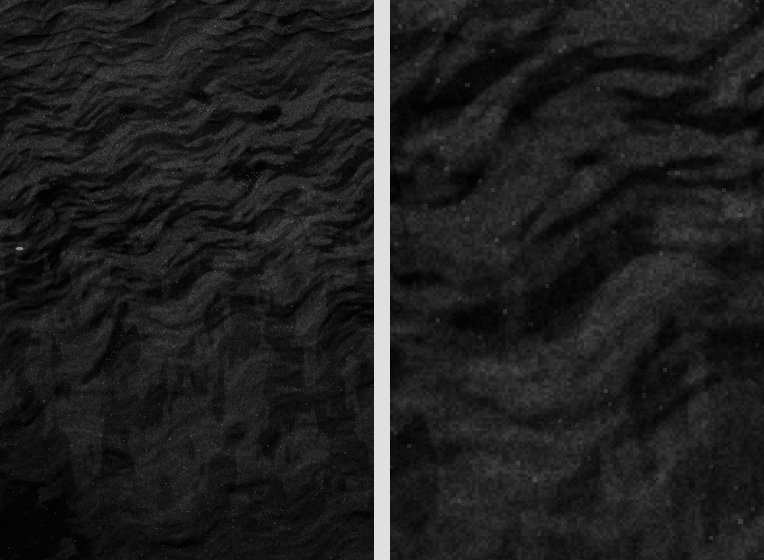
Left: the whole. Right: its middle third, enlarged.
This texture is drawn by a Shadertoy shader. Its source:

```glsl
float hash(vec2 p) {
    vec3 q = fract(p.xyx * 0.1031);
    q += dot(q, q.yzx + 33.33);
    return fract((q.x + q.y) * q.z);
}

// Smooth cellular noise: random tones blended around jittered sites
float cells(vec2 p) {
    vec2 id = floor(p), f = p - id;
    float sum = 0.0, total = 0.0;
    for (int j = -1; j <= 1; j++)
    for (int i = -1; i <= 1; i++) {
        vec2 o = vec2(i, j), c = id + o + 40.0;
        vec2 d = f - o - 0.2 - 0.6 * vec2(hash(c), hash(c + 57.0));
        float w = exp(-7.0 * dot(d, d));
        sum += w * hash(c + 113.0);
        total += w;
    }
    return sum / total;
}

float layers(vec2 p) {
    float sum = 0.0, amp = 0.5;
    for (int i = 0; i < 4; i++) {
        sum += amp * cells(p);
        p = mat2(1.7, 0.9, -0.9, 1.7) * p + 7.3;
        amp *= 0.52;
    }
    return sum;
}

float height(vec2 p) {
    p.y -= 0.3 * p.x + 0.012 * sin(p.x * 31.0 + p.y * 17.0);
    return layers(p * vec2(8.0, 15.0));
}

// Ripple profile: x is the shadow below the edge, y the lit crest above it
vec2 ripple(float phase) {
    float f = fract(phase);
    return vec2(exp(-8.0 * (1.0 - f)) * smoothstep(1.0, 0.93, f),
                exp(-4.0 * f) * smoothstep(0.0, 0.12, f));
}

float segment(vec2 p, vec2 a, vec2 b) {
    vec2 d = b - a;
    return length(p - a - d * clamp(dot(p - a, d) / dot(d, d), 0.0, 1.0));
}

void mainImage(out vec4 fragColor, in vec2 fragCoord) {
    vec2 p = fragCoord / iResolution.y;
    float broad = cells(p * vec2(5.0, 6.0));
    float rough = layers(p * 28.0);
    float fine = hash(floor(p * 512.0));

    // Base tone, brighter toward the far end
    float tone = mix(0.058, 0.122, smoothstep(0.0, 0.95, p.y));
    tone *= 0.8 + 0.28 * smoothstep(0.0, 0.3, p.x) * smoothstep(0.75, 0.55, p.x);
    tone += 0.035 * (broad - 0.5) + 0.03 * (rough - 0.48);

    // Lumpy relief lit from above
    float slope = height(p) - height(p + vec2(-0.002, 0.006));
    float lumpy = smoothstep(0.3, 0.68, p.y) * (1.0 - 0.5 * smoothstep(0.8, 0.9, p.y));
    tone += clamp(slope * (0.3 + 1.1 * lumpy), -0.06, 0.06);

    // Wavy ripples across the top
    float bend = 1.6 * cells(p * vec2(6.0, 7.0) + 3.0) + 0.5 * cells(p * vec2(19.0, 22.0));
    float phase = p.y * 36.0 + bend + 2.2 * exp(-9.0 * p.x) - 3.0 * p.x * p.x
                + 0.13 * sin(p.x * 62.0 + 9.0 * p.y);
    vec2 wave = ripple(phase);
    float far = smoothstep(0.8, 0.89, p.y + 0.1 * (broad - 0.5) - 0.06 * p.x);
    far *= smoothstep(0.25, 0.55, cells(vec2(p.x * 7.0, phase * 0.8)) + 0.3 - 0.55 * p.x);
    tone += far * (0.045 * wave.y - 0.12 * wave.x);

    // Broken slanting creases through the middle
    float slant = (p.y - 0.32 * p.x) * 17.0 + 2.4 * cells(p * vec2(9.0, 8.0) + 11.0)
                + 0.2 * sin(p.x * 48.0);
    vec2 crease = ripple(slant);
    float middle = smoothstep(0.42, 0.65, p.y) * smoothstep(0.88, 0.78, p.y);
    middle *= smoothstep(0.45, 0.7, cells(vec2(p.x * 9.0, slant * 0.7) + 5.0));
    tone += middle * (0.04 * crease.y - 0.09 * crease.x);

    // Pale feathered wisps on slanting bands
    vec2 w = vec2(p.x, p.y - 0.35 * p.x + 0.01 * sin(p.x * 50.0));
    float wisp = 0.5 * cells(w * vec2(17.0, 15.0) + 2.0) + 0.3 * cells(w * vec2(55.0, 19.0))
               + 0.2 * cells(p * vec2(110.0, 35.0)) + 0.22 * (cells(w * vec2(4.0, 9.0) + 8.0) - 0.5);
    float near = smoothstep(0.02, 0.2, p.y) * smoothstep(0.8, 0.5, p.y);
    tone += 0.052 * near * smoothstep(0.5, 0.66, wisp);

    // Ragged pits with glittering lower rims
    vec3 pits[6] = vec3[6](vec3(0.44, 0.96, 0.018), vec3(0.51, 0.963, 0.02),
        vec3(0.36, 0.828, 0.028), vec3(0.48, 0.795, 0.027),
        vec3(0.43, 0.695, 0.034), vec3(0.225, 0.803, 0.011));
    float glitter = 0.0;
    for (int i = 0; i < 6; i++) {
        vec2 d = (p - pits[i].xy) / pits[i].z;
        d.y = d.y * 1.7 - 0.2 * d.x;
        float ragged = 2.2 * (rough - 0.48);
        tone *= 1.0 - 0.8 * smoothstep(1.15, 0.45, length(d) + ragged);
        glitter += smoothstep(1.1, 0.3, length(d + vec2(-0.3, 1.3)) + ragged);
    }

    // Long furrow and dark corner hollow
    vec2 g = p + vec2(0.012 * sin(p.y * 30.0), 0.0) + 0.012 * (rough - 0.48);
    float furrow = segment(g, vec2(0.155, 0.325), vec2(0.235, 0.455));
    tone *= 1.0 - 0.6 * smoothstep(0.013, 0.002, furrow);
    glitter += 0.8 * smoothstep(0.012, 0.002, segment(g, vec2(0.17, 0.33), vec2(0.225, 0.43)));
    float hollow = length((p - vec2(0.045, 0.035)) * vec2(0.8, 1.1)) + 0.12 * (rough - 0.48);
    tone *= 1.0 - 0.75 * smoothstep(0.085, 0.06, hollow);

    // Sand grain and sparkles
    float grain = 0.6 * (fine - 0.5) + 0.5 * (cells(p * 290.0) - 0.5);
    tone += grain * (0.025 + 0.5 * max(tone, 0.0));
    float spark = hash(floor(p * 400.0) + 71.0);
    tone += 0.11 * smoothstep(0.985 - 0.22 * min(glitter, 1.0), 1.0, spark);

    // Lone pale pebble
    float pebble = length((p - vec2(0.035, 0.556)) * vec2(1.0, 2.2));
    tone = mix(tone, 0.55, smoothstep(0.008, 0.005, pebble));

    fragColor = vec4(vec3(clamp(tone, 0.012, 1.0)), 1.0);
}
```
